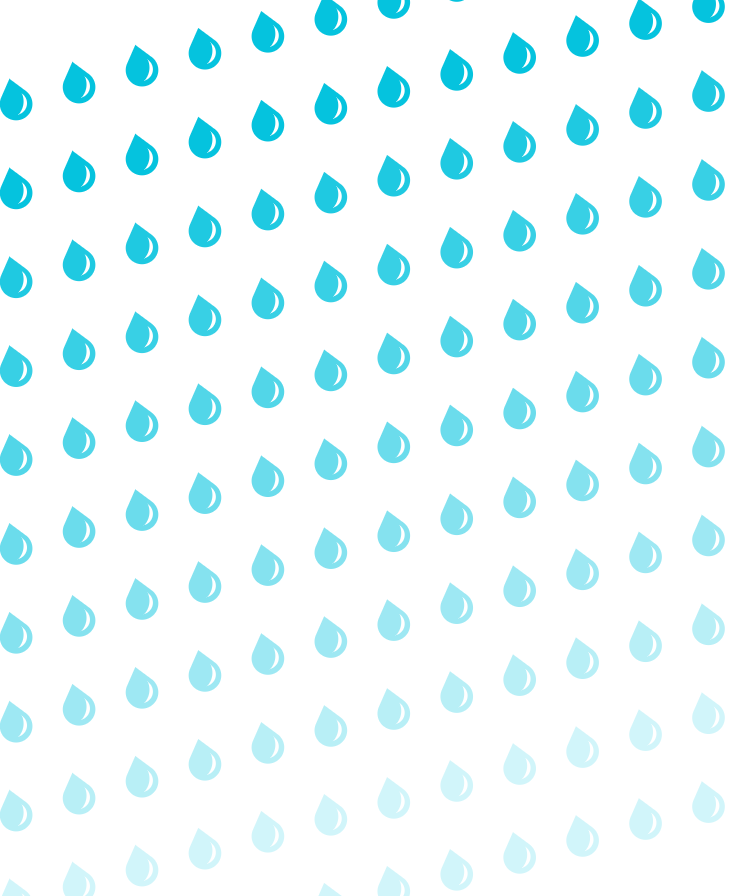
Give the GLSL for this pattern, as a Shadertoy shader.

```glsl
// Lengths are fractions of the canvas height, measured from the top left.
const vec2 FIRST_DROP = vec2(0.0180, 0.1161);
const vec2 SPACING = vec2(0.07025, 0.0992);
const float COLUMN_RISE = 0.0189;   // each column sits higher than the last
const float LAST_ROW = 10.0;

const float BODY_RADIUS = 0.0182;
const float TIP_HEIGHT = 0.0292;    // from body centre to tip
const float TILT = 0.26;            // radians, tip leaning left

// Highlight: inside the outer disc, outside the inner one; centres in radii.
const vec2 GLINT_OUTER = vec2(-0.048, 0.048);
const vec2 GLINT_INNER = vec2(-0.743, 0.162);
const float GLINT_OUTER_RADIUS = 0.715;
const float GLINT_INNER_RADIUS = 1.200;

const vec3 PAPER = vec3(1.0);
const vec3 DEEP_COLOR = vec3(0.02, 0.765, 0.87);
const vec3 PALE_COLOR = vec3(0.82, 0.96, 0.98);
const float FADE_START_ROW = 1.0;
const float FADE_END_ROW = 9.0;

// Disc joined to a point by its two tangent lines.
float dropDistance(vec2 p) {
    float c = cos(TILT), s = sin(TILT);
    vec2 q = vec2(c * p.x + s * p.y, c * p.y - s * p.x);
    q.x = abs(q.x);
    float sinA = BODY_RADIUS / TIP_HEIGHT;
    float cosA = sqrt(1.0 - sinA * sinA);
    bool besideCone = dot(q, vec2(-sinA, cosA)) > 0.0;
    float side = besideCone && q.y > 0.0 ? dot(q, vec2(cosA, sinA)) : length(q);
    return side - BODY_RADIUS;
}

// Crescent cut from two overlapping discs.
float glintDistance(vec2 p) {
    vec2 q = p / BODY_RADIUS;
    float outer = length(q - GLINT_OUTER) - GLINT_OUTER_RADIUS;
    float inner = GLINT_INNER_RADIUS - length(q - GLINT_INNER);
    return max(outer, inner) * BODY_RADIUS;
}

float coverage(float d) {
    return clamp(0.5 - d * iResolution.y, 0.0, 1.0);
}

void mainImage(out vec4 fragColor, in vec2 fragCoord) {
    vec2 uv = fragCoord / iResolution.y;
    vec2 pos = vec2(uv.x, 1.0 - uv.y) - FIRST_DROP;

    // Nearest drop of the slanted grid.
    float column = floor(pos.x / SPACING.x + 0.5);
    pos.y += column * COLUMN_RISE;
    float row = clamp(floor(pos.y / SPACING.y + 0.5), 0.0, LAST_ROW);
    vec2 local = pos - vec2(column, row) * SPACING;
    local.y = -local.y;

    // Rows fade from deep to pale.
    float fade = clamp((row - FADE_START_ROW) / (FADE_END_ROW - FADE_START_ROW), 0.0, 1.0);
    vec3 dropColor = mix(DEEP_COLOR, PALE_COLOR, fade);

    float ink = coverage(dropDistance(local)) * (1.0 - coverage(glintDistance(local)));
    fragColor = vec4(mix(PAPER, dropColor, ink), 1.0);
}
```
